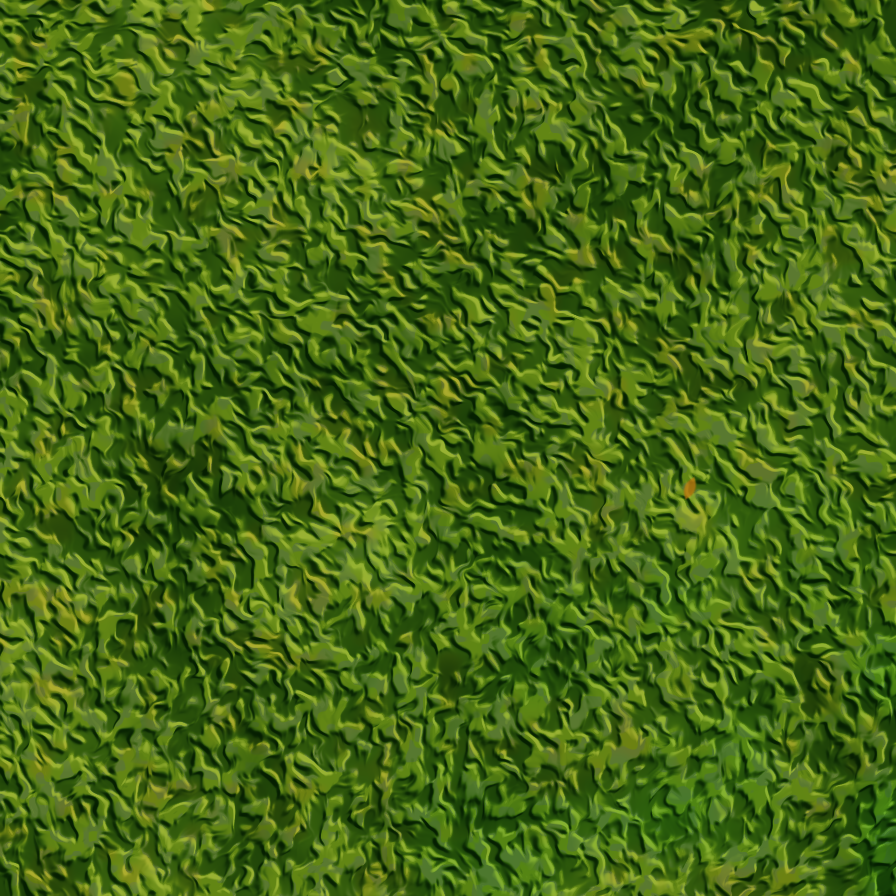
Reproduce this texture procedurally as a Shadertoy shader.

```glsl
// Dense wind-combed turf: short kinked blades with thin lit edges, over dark gaps.

float hash(vec2 p) {
    return fract(sin(dot(p, vec2(127.1, 311.7))) * 43758.5453);
}

float noise(vec2 p) {
    vec2 cell = floor(p), f = fract(p);
    f = f * f * (3.0 - 2.0 * f);
    return mix(mix(hash(cell), hash(cell + vec2(1, 0)), f.x),
               mix(hash(cell + vec2(0, 1)), hash(cell + vec2(1, 1)), f.x), f.y);
}

// Blades lie shallow at the top left and stand steeper to the right and bottom
vec2 growth(vec2 p) {
    float angle = -(0.4 + 0.5 * p.x + 0.9 * (1.0 - p.y));
    angle += 1.1 * (noise(p * 7.0 + 3.0) - 0.5) + 1.4 * (noise(p * 26.0 + 17.0) - 0.5);
    angle += 2.1 * (noise(p * 62.0 + 29.0) - 0.5);
    return vec2(cos(angle), sin(angle));
}

// Noise smeared along the growth direction, flattened into plateaus with steep rims
float turfHeight(vec2 p) {
    vec2 dir = growth(p);
    float sum = 0.0, total = 0.0;
    for (int i = -4; i <= 4; i++) {
        float t = float(i);
        float weight = exp(-0.19 * t * t);
        vec2 q = p + dir * t * 0.0032;
        sum += weight * (0.66 * noise(q * 112.0) + 0.34 * noise(q * 215.0 + 40.0));
        total += weight;
    }
    return tanh(1.5 * (sum / total - 0.5) / 0.11);
}

// Pointed leaf centred on the origin, negative inside
float leaf(vec2 p, float angle, float halfLength, float halfWidth) {
    vec2 axis = vec2(cos(angle), sin(angle));
    float along = dot(p, axis) / halfLength;
    float across = abs(dot(p, vec2(-axis.y, axis.x)));
    return across - halfWidth * (1.0 - along * along);
}

// Position of a value between two ends, from 0 to 1
float ramp(float low, float high, float value) {
    return clamp((value - low) / (high - low), 0.0, 1.0);
}

// Dark gaps through mid greens to sunlit tips, for a tone from 0 to 1
vec3 turfColor(float tone, float dullness) {
    vec3 midGreen = mix(vec3(0.385, 0.525, 0.08), vec3(0.355, 0.475, 0.19), dullness);
    vec3 color = mix(vec3(0.02, 0.12, 0.005), vec3(0.11, 0.25, 0.03), ramp(0.02, 0.19, tone));
    color = mix(color, vec3(0.21, 0.37, 0.05), ramp(0.19, 0.43, tone));
    color = mix(color, midGreen, ramp(0.43, 0.70, tone));
    return mix(color, vec3(0.60, 0.70, 0.20), ramp(0.78, 0.97, tone));
}

void mainImage(out vec4 fragColor, in vec2 fragCoord) {
    vec2 uv = fragCoord / iResolution.y;
    vec2 p = uv + 0.008 * (vec2(noise(uv * 75.0), noise(uv * 75.0 + 60.0)) - 0.5);

    // Height plus relief from a light at the upper right
    float height = turfHeight(p);
    float relief = height - turfHeight(p + vec2(0.0023, 0.0031));
    float clump = noise(uv * 5.0 + 9.0) + 0.7 * noise(uv * 14.0 + 31.0) + 0.7 * noise(uv * 32.0 + 5.0) - 1.2;
    float shade = 0.52 * height + 1.1 * relief + 0.72 * clump + 0.03;
    float tone = 1.0 / (1.0 + exp(-1.6 * shade));

    // A few broad flat leaves among the fine blades
    float leafCover = 0.0;
    for (int i = 0; i < 3; i++) {
        float id = float(i);
        vec2 center = vec2(hash(vec2(id, 4.0)), hash(vec2(id, 8.0)));
        float d = leaf(uv - center, 1.1 + 0.9 * hash(vec2(id, 15.0)), 0.038, 0.009);
        leafCover = max(leafCover, 1.0 - smoothstep(-0.002, 0.002, d));
    }
    tone = mix(tone, 0.74 + 0.3 * (tone - 0.5), 0.75 * leafCover);

    float dullness = smoothstep(0.48, 0.64, noise(p * 105.0 + 80.0));
    vec3 color = turfColor(tone, dullness);

    // Fresh green at the lower right, warm straw tints elsewhere
    float fresh = smoothstep(0.6, 0.1, uv.y) * smoothstep(0.2, 0.8, uv.x);
    fresh *= smoothstep(0.1, 0.9, noise(uv * 12.0 + 50.0));
    color *= mix(vec3(1.0), vec3(0.74, 0.99, 0.9), fresh);
    float straw = smoothstep(0.5, 0.9, noise(uv * 42.0 + 70.0)) * (1.0 - fresh);
    color *= mix(vec3(1.0), vec3(1.13, 0.97, 0.9), straw);

    // One small withered fleck
    float fleck = leaf(uv - vec2(0.77, 0.455), 1.2, 0.013, 0.006);
    color = mix(color, vec3(0.72, 0.46, 0.06), 0.8 - 0.8 * smoothstep(-0.002, 0.002, fleck));

    fragColor = vec4(color, 1.0);
}
```
